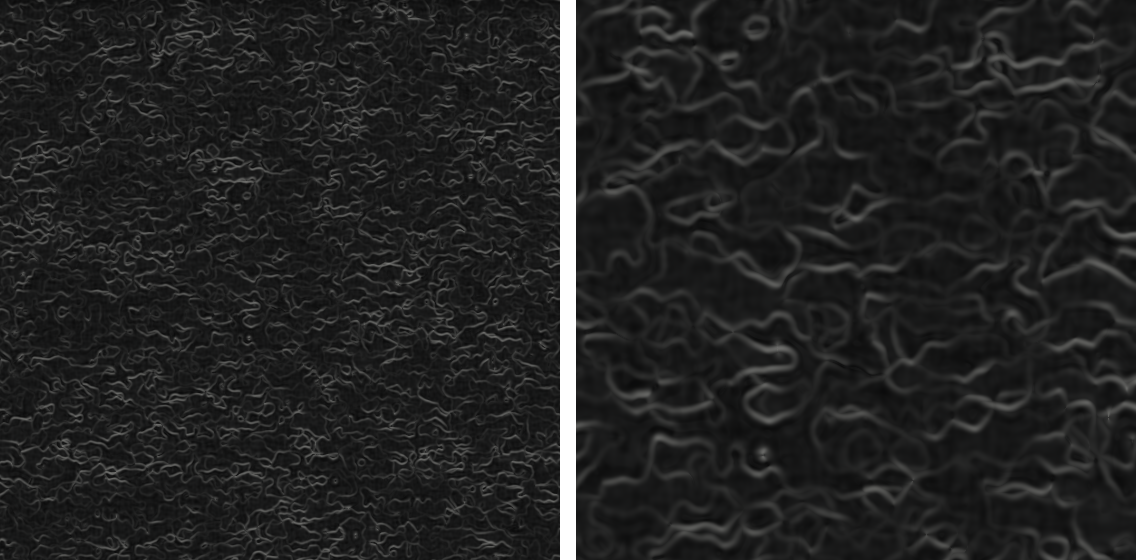
Left: the whole. Right: its middle third, enlarged.
Reproduce this texture procedurally as a Shadertoy shader.

```glsl
// Charcoal crinkled fabric: broken, wavy grey threads run mostly sideways
// over a near-black grainy ground. The threads are zero contours of stretched
// gradient noise, each with a dark groove beneath it.

const vec3 GROUND_TINT = vec3(0.985, 1.0, 1.005);
const vec3 THREAD_TINT = vec3(1.0, 1.0, 0.97);
const float THREAD_WIDTH = 0.0024;

vec2 randomDirection(vec2 cell) {
    vec3 q = fract(cell.xyx * vec3(0.1031, 0.1030, 0.0973));
    q += dot(q, q.yzx + 33.33);
    float angle = 6.28318 * fract((q.x + q.y) * q.z);
    return vec2(cos(angle), sin(angle));
}

// Gradient noise, roughly -0.7 to 0.7
float gradientNoise(vec2 p) {
    vec2 cell = floor(p);
    vec2 f = p - cell;
    vec2 u = f * f * f * (f * (f * 6.0 - 15.0) + 10.0);
    vec2 e = vec2(1.0, 0.0);
    float a = dot(randomDirection(cell), f);
    float b = dot(randomDirection(cell + e.xy), f - e.xy);
    float c = dot(randomDirection(cell + e.yx), f - e.yx);
    float d = dot(randomDirection(cell + e.xx), f - e.xx);
    return mix(mix(a, b, u.x), mix(c, d, u.x), u.y);
}

// Long flat folds bent by small round wiggles
float foldHeight(vec2 p, float seed) {
    float folds = gradientNoise(p * vec2(15.0, 35.0) + seed);
    float wiggles = gradientNoise(p * vec2(58.0, 54.0) + seed * 1.7);
    return folds + 0.55 * wiggles;
}

// x: signed distance to the nearest thread, y: how level the thread runs
vec2 threadField(vec2 p, float seed) {
    vec2 e = vec2(0.001, 0.0);
    float h = foldHeight(p, seed);
    vec2 slope = vec2(foldHeight(p + e.xy, seed) - h,
                      foldHeight(p + e.yx, seed) - h) / e.x;
    float steepness = max(length(slope), 7.0);
    float level = slope.y * slope.y / (dot(slope, slope) + 0.01);
    return vec2(h / steepness, level);
}

// x: thread light, y: groove shade
vec2 threadLayer(vec2 p, float seed, float patches) {
    vec2 field = threadField(p, seed);
    float line = exp(-pow(abs(field.x) / THREAD_WIDTH, 2.0));
    float groove = exp(-pow((field.x - 0.007) / 0.0045, 2.0));
    float breaks = gradientNoise(p * vec2(24.0, 34.0) + seed * 2.3);
    float strength = smoothstep(-0.25, 0.55, breaks + 0.5 * patches);
    strength *= mix(0.3, 1.0, field.y);
    return vec2(line * (0.035 + 0.27 * strength), groove * (0.3 + strength));
}

// Fine grain with faint upright and level fibres
float fabricGrain(vec2 p) {
    float specks = gradientNoise(p * 150.0 + 11.0);
    float upright = gradientNoise(p * vec2(170.0, 38.0) + 47.0);
    float sideways = gradientNoise(p * vec2(45.0, 140.0) + 83.0);
    return 0.5 * specks + 0.4 * upright + 0.5 * sideways;
}

void mainImage(out vec4 fragColor, in vec2 fragCoord) {
    vec2 uv = fragCoord / iResolution.xy;

    // Uneven wear over broad patches
    float patches = gradientNoise(uv * vec2(5.0, 8.0) + 5.0)
                  + 0.5 * gradientNoise(uv * vec2(11.0, 16.0) + 29.0);

    // Two overlapping sets of threads
    vec2 upper = threadLayer(uv, 17.3, patches);
    vec2 lower = threadLayer(uv, 71.9, patches);
    float light = max(upper.x, lower.x) + 0.25 * min(upper.x, lower.x);
    float shade = max(upper.y, lower.y);

    // Ground, grooves and threads
    float ground = 0.093 + 0.055 * fabricGrain(uv) + 0.012 * patches;
    ground = max(ground - 0.028 * shade, 0.045);
    vec3 color = ground * GROUND_TINT + light * THREAD_TINT;

    // Dim upper border
    color *= mix(1.0, 0.75, smoothstep(0.975, 1.0, uv.y));
    fragColor = vec4(color, 1.0);
}
```
